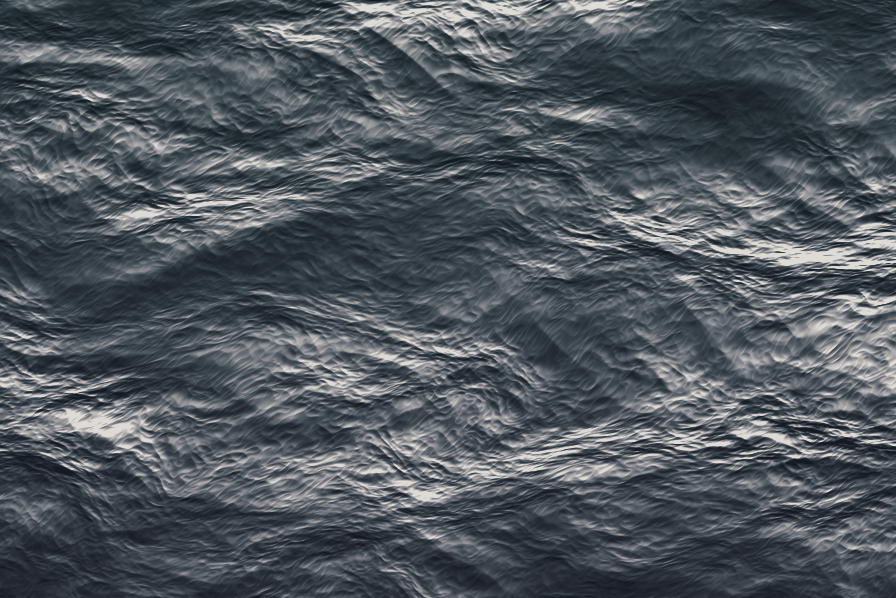
Give the GLSL for this texture, as a Shadertoy shader.

```glsl
vec2 randomDirection(vec2 cell) {
    float angle = 6.2832 * fract(sin(dot(cell, vec2(127.1, 311.7))) * 43758.5453);
    return vec2(cos(angle), sin(angle));
}

float gradientNoise(vec2 p) {
    vec2 cell = floor(p), f = fract(p);
    vec2 blend = f * f * f * (f * (f * 6.0 - 15.0) + 10.0);
    vec2 right = vec2(1, 0), up = vec2(0, 1);
    float a = dot(randomDirection(cell), f);
    float b = dot(randomDirection(cell + right), f - right);
    float c = dot(randomDirection(cell + up), f - up);
    float d = dot(randomDirection(cell + 1.0), f - 1.0);
    return mix(mix(a, b, blend.x), mix(c, d, blend.x), blend.y);
}

// Crested waves, from long swell down to fine ripples
float waterHeight(vec2 p, float chop) {
    p += 0.05 * vec2(gradientNoise(p * vec2(2.0, 4.0)),
                     gradientNoise(p * vec2(2.6, 4.5) + 7.3));
    float height = 0.0, frequency = 4.0;
    for (int i = 0; i < 7; i++) {
        float octave = float(i);
        float tilt = 0.05 + 0.26 * sin(2.3 * octave + 0.6);
        float c = cos(tilt), s = sin(tilt);
        vec2 q = mat2(c, -s, s, c) * p * vec2(0.48, 1.0) * frequency;
        float n = gradientNoise(q + 17.3 * octave);
        float steepness = i < 2 ? 0.6 : chop;
        height -= steepness * sqrt(n * n + 0.0006) / frequency;
        p += vec2(0.14, 0.22) * n / frequency;
        frequency *= 1.72;
    }
    return height;
}

// Tone is in standard deviations around the median brightness
vec3 waterColor(float tone) {
    vec3 shades[6] = vec3[6](
        vec3(0.15, 0.18, 0.21), vec3(0.24, 0.28, 0.31), vec3(0.37, 0.40, 0.43),
        vec3(0.52, 0.53, 0.55), vec3(0.67, 0.66, 0.66), vec3(0.87, 0.86, 0.84));
    float stops[6] = float[6](-1.0, -0.2, 0.38, 0.85, 1.36, 2.05);
    vec3 color = vec3(0.08, 0.10, 0.13);
    float previous = -2.2;
    for (int i = 0; i < 6; i++) {
        color = mix(color, shades[i], clamp((tone - previous) / (stops[i] - previous), 0.0, 1.0));
        previous = stops[i];
    }
    return color;
}

void mainImage(out vec4 fragColor, in vec2 fragCoord) {
    vec2 p = fragCoord / iResolution.y;
    vec2 uv = fragCoord / iResolution.xy;

    // Broad lit patches carry the roughest water
    float lit = gradientNoise(p * vec2(1.7, 3.6) + vec2(3.1, 8.4))
              + 0.6 * gradientNoise(p * vec2(4.0, 8.0) + 21.7);
    float chop = clamp(0.8 + 0.8 * lit, 0.45, 1.3);

    // Faces turned away reflect the sky, faces turned near stay dark
    float reach = 0.0024;
    float here = waterHeight(p, chop);
    float slopeY = (waterHeight(p + vec2(0.0, reach), chop) - here) / reach;
    float slopeX = (waterHeight(p + vec2(reach, 0.0), chop) - here) / reach;
    float tone = -0.62 * slopeY - 0.25 * slopeX + 1.35 * lit;

    // Dimmer toward the corners, greener toward the top
    tone += 0.07 - 0.9 * dot(uv - vec2(0.5, 0.55), uv - vec2(0.5, 0.55));
    vec3 color = waterColor(tone);
    color += (1.0 - color) * mix(vec3(0.004, -0.006, 0.004), vec3(-0.008, 0.006, -0.002), uv.y);
    fragColor = vec4(color, 1.0);
}
```
